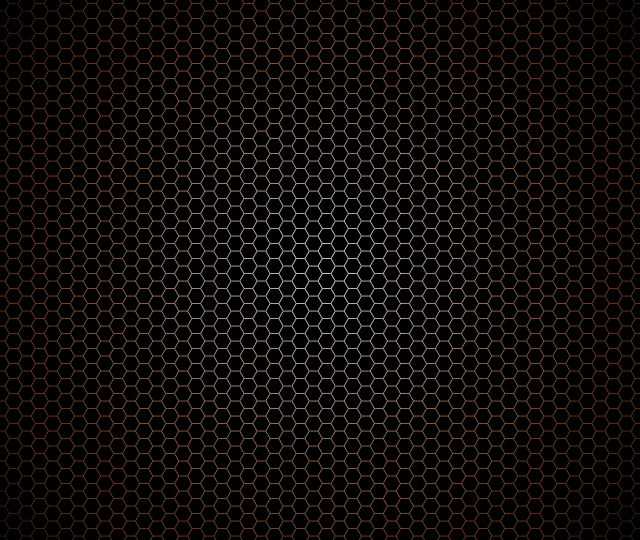
Give the GLSL for this pattern, as a WebGL 2 fragment shader.

```glsl
#version 300 es
precision highp float;

uniform vec2 u_resolution;
out vec4 fragColor;

// Grid: lengths are in canvas heights unless stated
const float ROWS = 36.0;                           // hexagons down
const float COLUMN_PAIRS = 24.54;                  // repeats across
const vec2 GRID_ORIGIN = vec2(0.5104, 0.6462);     // one cell centre, canvas fraction
const float LINE_WIDTH = 1.0 / 648.0;

// Glow: line colours at growing distance from the centre
const vec2 GLOW_CENTER = vec2(0.5, 0.5);
const vec4 GLOW_RADII = vec4(0.22, 0.40, 0.56, 0.78);
const vec3 BACKGROUND = vec3(0.0);
const vec3 WHITE_CORE = vec3(0.92, 0.94, 0.93);
const vec3 PALE_SAND = vec3(0.74, 0.63, 0.57);
const vec3 COPPER = vec3(0.58, 0.38, 0.28);
const vec3 RUST = vec3(0.46, 0.24, 0.13);
const vec3 DARK_BROWN = vec3(0.20, 0.12, 0.06);

const float SQRT3 = 1.7320508;

// Offset from the nearest centre of a repeating rectangle
vec2 wrapCell(vec2 p, vec2 cell) {
    return mod(p + 0.5 * cell, cell) - 0.5 * cell;
}

// Distance to the nearest edge of flat-topped hexagons of height 1
float hexEdgeDistance(vec2 p) {
    vec2 cell = vec2(SQRT3, 1.0);
    vec2 even = wrapCell(p, cell);
    vec2 odd = wrapCell(p - 0.5 * cell, cell);
    vec2 q = abs(dot(even, even) < dot(odd, odd) ? even : odd);
    return 0.5 - max(q.y, 0.5 * (SQRT3 * q.x + q.y));
}

// Share of one pixel covered by a line, so thin lines keep their weight
float lineCoverage(float distance, float width, float pixel) {
    float halfWidth = 0.5 * width;
    float halfPixel = 0.5 * pixel;
    float nearSide = max(distance - halfPixel, -halfWidth);
    float farSide = min(distance + halfPixel, halfWidth);
    return clamp((farSide - nearSide) / pixel, 0.0, 1.0);
}

// Radial gradient from the bright core to the dim corners
vec3 glowColor(float radius) {
    vec3 color = mix(WHITE_CORE, PALE_SAND, clamp(radius / GLOW_RADII.x, 0.0, 1.0));
    color = mix(color, COPPER, smoothstep(GLOW_RADII.x, GLOW_RADII.y, radius));
    color = mix(color, RUST, smoothstep(GLOW_RADII.y, GLOW_RADII.z, radius));
    return mix(color, DARK_BROWN, smoothstep(GLOW_RADII.z, GLOW_RADII.w, radius));
}

void main() {
    vec2 uv = gl_FragCoord.xy / u_resolution;
    float aspect = u_resolution.x / u_resolution.y;
    float pixel = 1.0 / u_resolution.y;

    // Honeycomb lines
    vec2 gridScale = vec2(COLUMN_PAIRS * SQRT3, ROWS);
    float edge = hexEdgeDistance((uv - GRID_ORIGIN) * gridScale) / ROWS;
    float line = lineCoverage(edge, LINE_WIDTH, pixel);

    // Glow on the lines only
    float radius = length((uv - GLOW_CENTER) * vec2(aspect, 1.0));
    fragColor = vec4(mix(BACKGROUND, glowColor(radius), line), 1.0);
}
```
